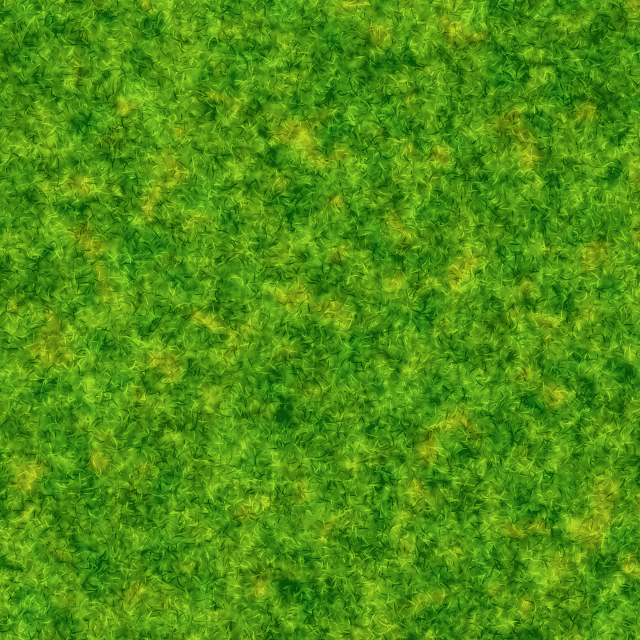
A three.js fragment shader for this texture:

```glsl
varying vec2 vUv;

// Grass tones from deep shade to sunlit tip
const vec3 DEEP_SHADE = vec3(0.12, 0.37, 0.03);
const vec3 SHADE      = vec3(0.21, 0.47, 0.05);
const vec3 LEAF       = vec3(0.29, 0.55, 0.07);
const vec3 FRESH      = vec3(0.37, 0.64, 0.10);
const vec3 BRIGHT     = vec3(0.46, 0.72, 0.12);
const vec3 SUNLIT     = vec3(0.58, 0.82, 0.15);
const vec3 DRY_SHIFT  = vec3(0.07, 0.0, 0.0);
const vec3 WARM_SHIFT = vec3(0.028, 0.0, -0.005);

// Mottling: cells across the canvas and tone strength
const float BROAD_FREQ = 7.0;
const float CLUMP_FREQ = 33.0;
const float TUFT_FREQ  = 72.0;
const float GRAIN_FREQ = 150.0;
const float BROAD_GAIN = 0.17;
const float CLUMP_GAIN = 0.40;
const float TUFT_GAIN  = 0.43;
const float GRAIN_GAIN = 0.42;
const float WARP       = 0.004;

// Blades
const int   BLADE_LAYERS = 7;
const float BLADE_FREQ   = 62.0;
const float BLADE_WIDTH  = 0.0014;
const float BLADE_EDGE   = 0.0010;
const float BLADE_BEND   = 0.4;
const float SHADE_MIN    = -1.75;
const float SHADE_MAX    = 1.9;
const float TIP_LIGHT    = 0.5;

// Tone 0 lands on this step of the colour ramp
const float RAMP_CENTRE = 2.2;
const float RAMP_STEP   = 1.25;

float hash(vec2 p) {
  return fract(sin(dot(p, vec2(127.1, 311.7))) * 43758.5453);
}

vec2 hash2(vec2 p) {
  return vec2(hash(p), hash(p + 57.3));
}

mat2 rotation(float a) {
  float c = cos(a), s = sin(a);
  return mat2(c, s, -s, c);
}

float valueNoise(vec2 p) {
  vec2 i = floor(p), f = fract(p);
  f = f * f * (3.0 - 2.0 * f);
  return mix(mix(hash(i), hash(i + vec2(1.0, 0.0)), f.x),
             mix(hash(i + vec2(0.0, 1.0)), hash(i + 1.0), f.x), f.y);
}

// Noise centred on zero with a spread of about one
float tone(vec2 p, float freq, float turn) {
  return (valueNoise(rotation(turn) * p * freq + turn * 19.0) - 0.5) * 4.6;
}

// One layer of curved blades: x = tone of the blade, y = coverage
vec2 bladeLayer(vec2 uv, float layer) {
  vec2 p = rotation(layer * 0.9 + 0.3) * uv * BLADE_FREQ + layer * 13.7;
  vec2 cell = floor(p), blade = vec2(0.0);
  for (int y = -1; y <= 1; y++) {
    for (int x = -1; x <= 1; x++) {
      vec2 id = cell + vec2(float(x), float(y));
      vec2 look = hash2(id + 8.1);
      vec2 q = rotation(6.2832 * hash(id + 31.9)) * (p - id - hash2(id));
      float halfLength = mix(0.3, 0.65, look.x);
      float along = clamp(q.x / halfLength, -1.0, 1.0);
      q.y += (look.x - 0.5) * BLADE_BEND * (along * along - 0.3);
      float dist = length(vec2(q.x - along * halfLength, q.y)) / BLADE_FREQ;
      float width = BLADE_WIDTH * (1.0 - 0.5 * along * along);
      float cover = 1.0 - smoothstep(width - BLADE_EDGE, width + BLADE_EDGE, dist);
      float light = mix(SHADE_MIN, SHADE_MAX, look.y) + TIP_LIGHT * along;
      blade = mix(blade, vec2(light, 1.0), cover);
    }
  }
  return blade;
}

vec3 grassRamp(float t) {
  vec3 c = mix(DEEP_SHADE, SHADE, clamp(t, -0.5, 1.0));
  c = mix(c, LEAF, clamp(t - 1.0, 0.0, 1.0));
  c = mix(c, FRESH, clamp(t - 2.0, 0.0, 1.0));
  c = mix(c, BRIGHT, clamp(t - 3.0, 0.0, 1.0));
  return mix(c, SUNLIT, clamp(t - 4.0, 0.0, 1.2));
}

void main() {
  // Soft mottling with warped outlines
  vec2 p = vUv + WARP * vec2(tone(vUv, 50.0, 0.4), tone(vUv, 50.0, 1.9));
  float clump = tone(p, CLUMP_FREQ, 0.6);
  float ground = BROAD_GAIN * tone(vUv, BROAD_FREQ, 1.1) + CLUMP_GAIN * clump
               + TUFT_GAIN * tone(p, TUFT_FREQ, 2.2)
               + GRAIN_GAIN * tone(vUv, GRAIN_FREQ, 0.8);

  // Overlapping blades
  float strands = 0.0;
  for (int i = 0; i < BLADE_LAYERS; i++) {
    vec2 blade = bladeLayer(vUv, float(i));
    strands = mix(strands, blade.x, blade.y);
  }

  // Colour with warm drift and dry yellow spots
  vec3 color = grassRamp(RAMP_CENTRE + RAMP_STEP * (ground + strands));
  float warmth = tone(p, 29.0, 2.7) * 0.7 + clump * 0.5;
  color += WARM_SHIFT * warmth + DRY_SHIFT * smoothstep(1.0, 1.9, warmth);
  gl_FragColor = vec4(clamp(color, 0.0, 1.0), 1.0);
}
```
